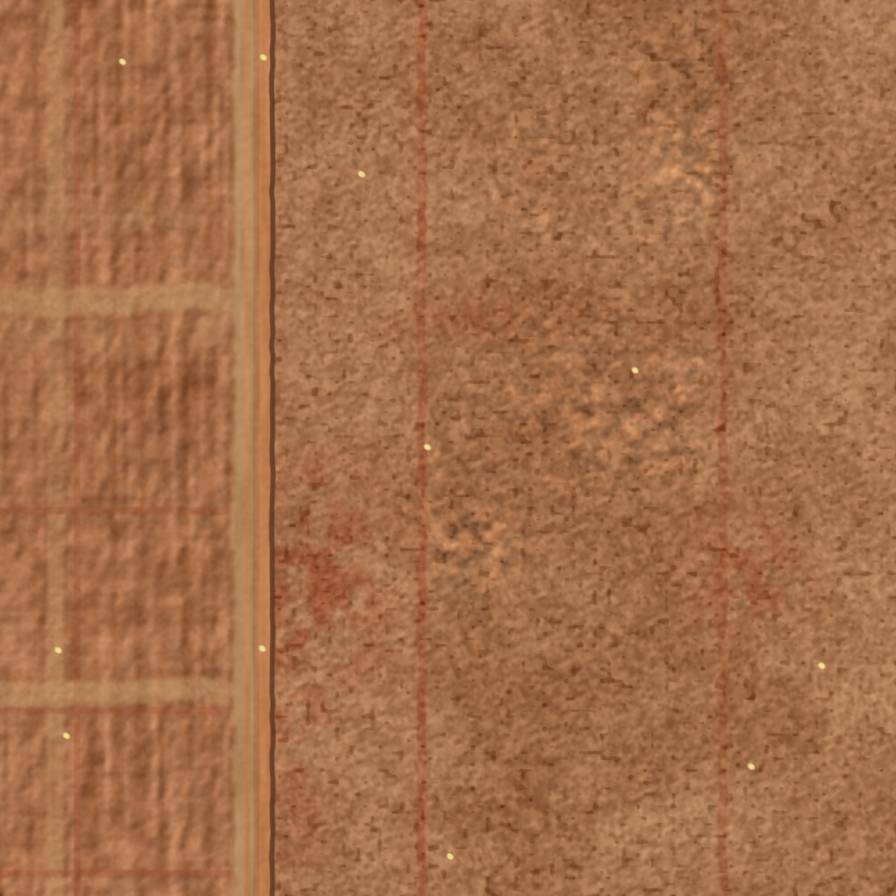
Reproduce this texture procedurally as a Shadertoy shader.

```glsl
// Draws rust-brown ground seen from above: woven plots, a pale track and mottled bare soil.

float hash(vec2 p) {
    vec3 h = fract(p.xyx * 0.1031);
    h += dot(h, h.yzx + 33.33);
    return fract((h.x + h.y) * h.z);
}

float noise(vec2 p) {
    vec2 i = floor(p), f = fract(p);
    f = f * f * (3.0 - 2.0 * f);
    return mix(mix(hash(i), hash(i + vec2(1, 0)), f.x),
               mix(hash(i + vec2(0, 1)), hash(i + vec2(1, 1)), f.x), f.y);
}

float fbm(vec2 p) {
    float sum = 0.0, amp = 0.53;
    for (int i = 0; i < 4; i++) {
        sum += amp * noise(p);
        p = mat2(1.6, 1.2, -1.2, 1.6) * p + 7.3;
        amp *= 0.5;
    }
    return sum;
}

// Soft line of half width w around the coordinate c
float line(float x, float c, float w) {
    return 1.0 - smoothstep(0.4 * w, w, abs(x - c));
}

// Soft round blob with separate radii
float blob(vec2 p, vec2 c, vec2 r) {
    vec2 d = (p - c) / r;
    return exp(-dot(d, d));
}

// Fine grain leaning a little to the left, centred on zero
float grain(vec2 p) {
    vec2 q = mat2(0.9, -0.43, 0.43, 0.9) * p;
    return 0.6 * noise(q * vec2(120, 185)) + 0.4 * noise(q * vec2(260, 230) + 31.0) - 0.5;
}

vec3 bareSoil(vec2 p) {
    float broad = fbm(p * 5.0 + 3.0), patches = fbm(p * vec2(17, 22) + 11.0);
    vec3 col = mix(vec3(0.60, 0.39, 0.255), vec3(0.685, 0.485, 0.335),
                   smoothstep(0.25, 0.75, 0.6 * broad + 0.4 * patches + 0.12 * (p.y - 0.5)));

    // Red stains
    float stain = blob(p, vec2(0.36, 0.35), vec2(0.07, 0.13))
                + 0.8 * blob(p, vec2(0.83, 0.36), vec2(0.06, 0.07))
                + 0.5 * blob(p, vec2(0.33, 0.14), vec2(0.03, 0.15))
                + 0.5 * blob(p, vec2(0.50, 0.65), vec2(0.16, 0.03));
    stain *= smoothstep(0.35, 0.65, fbm(p * 45.0));
    col = mix(col, vec3(0.60, 0.29, 0.17), min(0.65 * stain, 0.7));

    // Clods in rough upright rows
    float clods = blob(p, vec2(0.77, 0.87), vec2(0.06, 0.16))
                + blob(p, vec2(0.70, 0.54), vec2(0.12, 0.09))
                + blob(p, vec2(0.52, 0.40), vec2(0.06, 0.10))
                + 0.7 * blob(p, vec2(0.59, 0.78), vec2(0.04, 0.17));
    clods = min(clods, 1.0) * smoothstep(0.35, 0.6, patches);
    float lump = noise(p * vec2(88, 104) + 0.8 * noise(p * 30.0)) - 0.48;
    col += clods * lump * vec3(0.34, 0.23, 0.16);

    // Pale combed ground
    float pale = blob(p, vec2(0.95, 0.23), vec2(0.10, 0.05))
               + blob(p, vec2(0.67, 0.08), vec2(0.16, 0.04));
    float comb = 0.6 + 0.4 * cos(6.2832 * (p.x * 96.0 + noise(p * 25.0)));
    col = mix(col, vec3(0.73, 0.54, 0.37), 0.6 * pale * comb * smoothstep(0.3, 0.6, patches));

    // Faint broken furrows
    float broken = noise(vec2(p.x * 9.0, p.y * 38.0));
    float wobble = 0.004 * (noise(vec2(p.y * 55.0, 4.0)) - 0.5);
    float furrow = line(p.x + wobble, 0.471, 0.007) + 0.75 * line(p.x + wobble, 0.807, 0.007);
    col = mix(col, vec3(0.61, 0.30, 0.18), furrow * (0.25 + 0.5 * broken));

    // Small dark pits
    col -= 0.10 * smoothstep(0.72, 0.95, noise(p * vec2(125, 150) + 57.0));
    return col + grain(p) * vec3(0.23, 0.21, 0.18);
}

vec3 wovenPlots(vec2 p) {
    vec3 col = mix(vec3(0.60, 0.375, 0.245), vec3(0.67, 0.45, 0.305), fbm(p * vec2(14, 9)));

    // Slanted dashes, upright threads and a few cross threads
    float dashes = noise(vec2((p.x - 0.35 * p.y) * 115.0, p.y * 52.0)) - 0.5;
    float threads = noise(vec2(p.x * 150.0, p.y * 7.0)) - 0.5;
    float cross = noise(vec2(p.x * 9.0, p.y * 140.0)) - 0.5;
    col += dashes * vec3(0.17, 0.13, 0.10) + threads * vec3(0.10, 0.09, 0.08) + cross * 0.05;
    col -= 0.03 * cos(6.2832 * p.x / 0.026) * smoothstep(0.08, 0.12, p.x);

    // Dashed pale column with a red seam beside it
    float beads = 0.35 + 0.65 * noise(vec2(3.0, p.y * 42.0));
    col = mix(col, vec3(0.72, 0.54, 0.36), 0.7 * line(p.x, 0.062, 0.013) * beads);
    float seam = line(p.x, 0.086, 0.005) + line(p.y, 0.43, 0.006)
               + line(p.y, 0.207, 0.006) + line(p.y, 0.025, 0.006);
    col = mix(col, vec3(0.62, 0.32, 0.20), 0.4 * min(seam, 1.0));

    // Pale combed rungs
    float comb = noise(vec2(p.x * 105.0, p.y * 20.0));
    float edge = p.y + 0.012 * (noise(vec2(p.x * 32.0, 2.0)) - 0.5);
    float rung = line(edge, 0.668, 0.022) + 0.9 * line(edge, 0.230, 0.018)
               + 0.5 * comb * (line(p.y, 0.76, 0.022) + line(p.y, 0.628, 0.025));
    col = mix(col, vec3(0.73, 0.55, 0.37), min(rung, 1.0) * (0.5 + 0.4 * comb));
    return col + grain(p) * 0.10;
}

vec3 track(vec2 p) {
    vec3 col = mix(vec3(0.70, 0.53, 0.36), vec3(0.75, 0.49, 0.315), smoothstep(0.281, 0.288, p.x));
    col = mix(col, vec3(0.76, 0.51, 0.32), 0.6 * line(p.x, 0.275, 0.004));
    col = mix(col, vec3(0.63, 0.43, 0.28), 0.6 * line(p.x, 0.286, 0.005));
    return col + 0.07 * (noise(vec2(p.x * 170.0, p.y * 14.0)) - 0.5) + 0.05 * grain(p);
}

void mainImage(out vec4 fragColor, in vec2 fragCoord) {
    vec2 p = fragCoord / iResolution.xy;
    float fray = 0.006 * (noise(vec2(p.y * 70.0, 9.0)) - 0.5);
    vec3 col = mix(wovenPlots(p), track(p), smoothstep(0.254, 0.266, p.x + fray));
    col = mix(col, bareSoil(p), smoothstep(0.301, 0.305, p.x));
    col = mix(col, vec3(0.38, 0.22, 0.15), 0.85 * line(p.x + 0.3 * fray, 0.304, 0.004));

    // Rare bright glints, one at most in each cell
    vec2 cell = floor(p * 9.0);
    vec2 spot = (cell + 0.2 + 0.6 * vec2(hash(cell + 5.0), hash(cell + 19.0))) / 9.0;
    vec2 d = mat2(0.8, 0.6, -0.6, 0.8) * (p - spot) * vec2(1.0, 1.3);
    float glint = step(0.88, hash(cell + 41.0)) * (1.0 - smoothstep(0.002, 0.006, length(d)));
    col = mix(col, vec3(0.93, 0.87, 0.55), glint);
    fragColor = vec4(clamp(col, 0.0, 1.0), 1.0);
}
```
